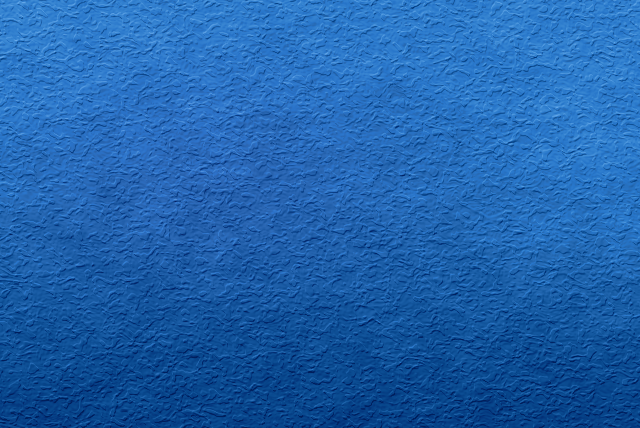
Reproduce this texture procedurally as a WebGL 1 fragment shader.

```glsl
precision highp float;
// Blue painted stucco: a height field of warped noise plateaus, crumbs and thin
// wrinkles, lit from above by finite differences, over a broad sheen that darkens
// downward. The resulting tone is mapped through a ramp of blues.

uniform vec2 u_resolution;

// Relief: sizes in cells per canvas height
const vec2 LUMP_SCALE = vec2(46.0, 68.0);
const vec2 CRUMB_SCALE = vec2(92.0, 122.0);
const vec2 WRINKLE_SCALE = vec2(17.0, 32.0);
const float WARP_SCALE = 27.0;
const float WARP_AMOUNT = 0.012;
const float LIGHT_STEP = 0.0031;
const vec2 LIGHT_DIRECTION = vec2(-0.38, 0.92);

// Contrast of the lit and shaded slopes, and of the blotches between them
const float LIT_GAIN = 0.135;
const float SHADE_GAIN = 0.215;
const float BLOTCH_GAIN = 0.045;

// Blues from shadow to glint; the tone equals the green channel
const vec3 ABYSS = vec3(0.00, 0.12, 0.36);
const vec3 NAVY = vec3(0.01, 0.20, 0.48);
const vec3 DEEP = vec3(0.03, 0.28, 0.55);
const vec3 COBALT = vec3(0.08, 0.35, 0.63);
const vec3 PAINT = vec3(0.15, 0.42, 0.71);
const vec3 AZURE = vec3(0.15, 0.46, 0.79);
const vec3 SKY = vec3(0.21, 0.52, 0.82);
const vec3 GLINT = vec3(0.42, 0.68, 0.93);
const vec3 VIOLET_TINT = vec3(0.025, -0.015, 0.0);

vec2 hashGradient(vec2 cell) {
    vec3 k = fract(cell.xyx * vec3(0.1031, 0.1030, 0.0973));
    k += dot(k, k.yzx + 33.33);
    return 2.0 * fract((k.xx + k.yz) * k.zy) - 1.0;
}

// Gradient noise, about -0.7 to 0.7
float noise(vec2 p) {
    vec2 i = floor(p);
    vec2 f = p - i;
    vec2 u = f * f * f * (f * (f * 6.0 - 15.0) + 10.0);
    float a = dot(hashGradient(i), f);
    float b = dot(hashGradient(i + vec2(1.0, 0.0)), f - vec2(1.0, 0.0));
    float c = dot(hashGradient(i + vec2(0.0, 1.0)), f - vec2(0.0, 1.0));
    float d = dot(hashGradient(i + 1.0), f - 1.0);
    return mix(mix(a, b, u.x), mix(c, d, u.x), u.y);
}

vec2 warp(vec2 p) {
    vec2 q = p * WARP_SCALE;
    return p + WARP_AMOUNT * vec2(noise(q + 7.3), noise(q + 41.7));
}

// Thin raised line where the noise crosses zero
float wrinkle(vec2 p, float width) {
    return 1.0 - smoothstep(0.0, width, abs(noise(p)));
}

float relief(vec2 p) {
    vec2 q = warp(p);
    float patchiness = noise(p * 4.0 + 13.0) + 0.5 * noise(p * 9.0 + 5.0);
    float grain = 0.62 * noise(q * LUMP_SCALE) + 0.48 * noise(q * CRUMB_SCALE + 19.0);
    float lumps = smoothstep(0.0, 0.16, grain + 0.12 * patchiness);
    float gate = smoothstep(-0.10, 0.25, noise(p * 13.0 + 31.0));
    float lines = gate * wrinkle(q * WRINKLE_SCALE + 3.0, 0.11);
    float crumbs = noise(q * CRUMB_SCALE * 1.25 + 57.0);
    return 0.72 * lumps + 0.55 * lines + 0.55 * crumbs;
}

// Soft uneven gloss between the lumps, stretched sideways
float blotches(vec2 p) {
    return noise(p * vec2(7.0, 10.0) + 71.0) + 0.9 * noise(p * vec2(17.0, 26.0) + 23.0)
        + 0.8 * noise(p * vec2(36.0, 56.0) + 91.0);
}

float glow(vec2 p, vec2 center, vec2 size) {
    vec2 d = (p - center) / size;
    return exp(-dot(d, d));
}

// Broad light on the wall, uv from 0 to 1
float sheen(vec2 uv) {
    float tone = mix(0.235, 0.400, smoothstep(-0.15, 0.58, uv.y));
    tone += 0.090 * smoothstep(0.42, 1.05, uv.y);
    tone += 0.055 * glow(uv, vec2(0.95, 0.58), vec2(0.22, 0.30));
    return tone + 0.030 * glow(uv, vec2(0.0, 0.80), vec2(0.22, 0.30));
}

vec3 paintRamp(float tone) {
    vec3 color = mix(ABYSS, NAVY, clamp((tone - 0.12) / 0.08, 0.0, 1.0));
    color = mix(color, DEEP, clamp((tone - 0.20) / 0.08, 0.0, 1.0));
    color = mix(color, COBALT, clamp((tone - 0.28) / 0.07, 0.0, 1.0));
    color = mix(color, PAINT, clamp((tone - 0.35) / 0.07, 0.0, 1.0));
    color = mix(color, AZURE, clamp((tone - 0.42) / 0.04, 0.0, 1.0));
    color = mix(color, SKY, clamp((tone - 0.46) / 0.06, 0.0, 1.0));
    return mix(color, GLINT, clamp((tone - 0.52) / 0.16, 0.0, 1.0));
}

void main() {
    vec2 uv = gl_FragCoord.xy / u_resolution;
    vec2 p = gl_FragCoord.xy / u_resolution.y;

    // Slopes that face the light brighten, the others fall into shade
    vec2 toLight = LIGHT_DIRECTION * LIGHT_STEP * 0.5;
    float slope = relief(p - toLight) - relief(p + toLight);
    float shade = slope > 0.0 ? LIT_GAIN * slope : SHADE_GAIN * slope;

    vec3 color = paintRamp(sheen(uv) + shade + BLOTCH_GAIN * blotches(p));
    color += VIOLET_TINT * glow(uv, vec2(0.33, 0.58), vec2(0.30, 0.28));
    gl_FragColor = vec4(clamp(color, 0.0, 1.0), 1.0);
}
```
